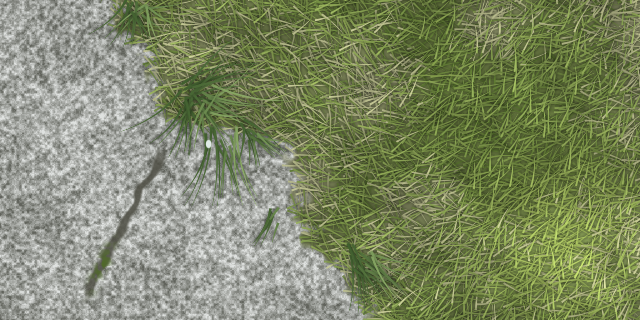
A Shadertoy shader for this texture:

```glsl
// Weathered concrete slab with a mossy crack, overgrown by a ragged lawn.
const vec3 STONE_DARK = vec3(0.38, 0.39, 0.36);
const vec3 STONE_LIGHT = vec3(0.83, 0.84, 0.83);
const vec3 SOIL = vec3(0.36, 0.42, 0.22);
const vec3 GRASS_DARK = vec3(0.31, 0.41, 0.16);
const vec3 GRASS_MID = vec3(0.53, 0.62, 0.33);
const vec3 GRASS_SUN = vec3(0.70, 0.79, 0.39);
const vec3 STRAW = vec3(0.75, 0.74, 0.59);
const vec3 TUFT_DARK = vec3(0.25, 0.37, 0.18);
const vec3 TUFT_LIGHT = vec3(0.53, 0.65, 0.39);
const int LAYERS = 13;
const float CELL = 0.06;         // spacing of lawn blades
const float BLADE_WIDTH = 0.0054;
const float CRACK_SLOPE = 0.52;
// Dry patches: centre and radius
const vec3 DRY[8] = vec3[8](
    vec3(0.58, 0.87, 0.13), vec3(0.82, 0.67, 0.12), vec3(1.18, 0.72, 0.14),
    vec3(1.54, 0.92, 0.11), vec3(1.36, 0.40, 0.12), vec3(1.90, 0.93, 0.12),
    vec3(0.95, 0.45, 0.10), vec3(1.20, 0.25, 0.10));

float hash(vec2 p) {
    return fract(sin(dot(p, vec2(127.1, 311.7))) * 43758.5);
}

float noise(vec2 p) {
    vec2 i = floor(p), f = fract(p);
    f = f * f * (3.0 - 2.0 * f);
    return mix(mix(hash(i), hash(i + vec2(1, 0)), f.x),
               mix(hash(i + vec2(0, 1)), hash(i + vec2(1, 1)), f.x), f.y);
}

float glow(vec2 p, vec2 centre, vec2 radius) {
    vec2 q = (p - centre) / radius;
    return exp(-dot(q, q));
}

mat2 turn(float a) {
    return mat2(cos(a), -sin(a), sin(a), cos(a));
}

// Left border of the lawn at height y
float lawnEdge(float y) {
    return 0.34 + 0.16 * smoothstep(1.0, 0.75, y) + 0.43 * smoothstep(0.66, 0.53, y)
         + 0.23 * smoothstep(0.36, -0.02, y) + 0.012 * sin(y * 47.0);
}

// Tapered, bent blade along +x: x = cover, y = soft shadow
vec2 blade(vec2 q, float len, float bend, float width) {
    float aa = 0.6 / iResolution.y;
    float u = q.x / len;
    float d = abs(q.y - bend * len * u * u) - width * (1.0 - 0.9 * u) * 0.6;
    float span = smoothstep(0.0, 0.04, u) * smoothstep(1.0, 0.96, u);
    return span * vec2(smoothstep(aa, -aa, d), smoothstep(width * 2.0, 0.0, d));
}

vec3 concrete(vec2 p) {
    float tone = 0.57 + 0.75 * (noise(p * 125.0) - 0.5) + 0.5 * (noise(p * 70.0 + 9.0) - 0.5)
               + 0.2 * (noise(p * 24.0) - 0.5) + 0.25 * (noise(p * 6.0) - 0.5)
               + 0.3 * (hash(floor(p * 256.0)) - 0.5);
    vec3 col = mix(STONE_DARK, STONE_LIGHT, clamp(tone, 0.0, 1.1));
    // Crack, mossy toward its lower end
    float wobble = 0.022 * (noise(vec2(p.y * 22.0, 3.0)) - 0.5);
    float d = abs(p.x - 0.27 - CRACK_SLOPE * (p.y - 0.075) - wobble) * 0.88;
    float along = smoothstep(0.03, 0.12, p.y) * smoothstep(0.55, 0.49, p.y);
    float width = 0.010 + 0.014 * noise(p * 30.0);
    col = mix(col, vec3(0.30, 0.30, 0.26), 0.85 * along * smoothstep(width, width * 0.35, d));
    float moss = glow(p, vec2(0.325, 0.16), vec2(0.045, 0.08)) * smoothstep(0.035, 0.0, d);
    return mix(col, GRASS_DARK, moss * smoothstep(0.3, 0.6, noise(p * 80.0)));
}

vec3 lawn(vec3 col, vec2 p) {
    float inside = p.x - lawnEdge(p.y);
    if (inside < -0.14) return col;
    float dry = 0.14 + 0.3 * glow(vec2(inside, 0), vec2(0), vec2(0.09, 1));
    for (int i = 0; i < 8; i++) dry += 0.45 * glow(p, DRY[i].xy, DRY[i].zz);
    dry += 0.3 * smoothstep(1.88, 2.0, p.x) + 0.4 * (noise(p * 8.0) - 0.5);
    float lush = glow(p, vec2(1.58, 0.56), vec2(0.28, 0.2)) + glow(p, vec2(1.36, 0.87), vec2(0.13, 0.2));
    dry -= 0.35 * lush;
    float sun = glow(p, vec2(1.80, 0.22), vec2(0.25, 0.24));
    float ragged = inside + 0.09 * (noise(p * 35.0) - 0.5);
    vec3 ground = mix(SOIL, STRAW * 0.72, clamp(dry, 0.0, 0.8));
    ground = mix(ground, GRASS_MID, 0.6 * sun);
    col = mix(col, ground, smoothstep(-0.015, 0.025, ragged));
    // Overlapping layers of scattered blades, dark to light
    for (int k = 0; k < LAYERS; k++) {
        float level = float(k) / float(LAYERS - 1);
        vec2 shifted = p + vec2(0.37, 0.23) * float(k);
        vec2 home = floor(shifted / CELL);
        for (int j = 0; j < 9; j++) {
            vec2 id = home + vec2(j % 3, j / 3) - 1.0;
            vec2 key = id + float(k) * 17.0;
            float r = hash(key), s = hash(key + 5.3), t = hash(key + 9.7);
            vec2 away = shifted - (id + vec2(r, s)) * CELL;
            vec2 root = p - away;
            if (root.x < lawnEdge(root.y)) continue;
            float heading = mix(-0.55, 0.5, smoothstep(1.1, 1.5, root.x)) + (t - 0.5) * 2.4;
            float len = mix(0.065, 0.11, s);
            vec2 q = turn(heading) * away + vec2(len * 0.5, 0.0);
            vec2 m = blade(q, len, (r - 0.5) * 0.5, BLADE_WIDTH);
            vec3 tint = mix(GRASS_DARK, GRASS_MID, clamp(level * 0.6 + r * 0.7 - 0.3 * lush, 0.0, 1.0));
            tint = mix(tint, GRASS_SUN, clamp(0.65 * sun + 0.35 * level * s, 0.0, 1.0));
            tint = mix(tint, STRAW, step(fract(r * 7.0 + t), dry) * 0.8);
            col *= 1.0 - 0.09 * m.y;
            col = mix(col, tint * (0.86 + 0.28 * t), m.x * 0.92);
        }
    }
    // Broad light and shade across the turf
    float patches = 1.0 + 0.22 * (noise(p * 11.0 + 4.0) - 0.5) + 0.08 * sun;
    return col * mix(1.0, patches, smoothstep(-0.02, 0.05, inside));
}

// Long blades fanning out from one crown
vec3 tuft(vec3 col, vec2 p, vec2 crown, float heading, float spread, float reach, int count) {
    if (distance(p, crown) > reach * 1.3 + 0.06) return col;
    for (int i = 0; i < count; i++) {
        vec2 key = crown * 31.0 + float(i) * 1.7;
        float r = hash(key), s = hash(key + 3.1), t = hash(key + 7.9);
        vec2 root = crown + (vec2(s, t) - 0.5) * reach * 0.4;
        vec2 q = turn(heading + (r - 0.5) * spread) * (p - root);
        vec2 m = blade(q, reach * mix(0.45, 1.0, t), (s - 0.6) * 0.7, BLADE_WIDTH * 1.3);
        col *= 1.0 - 0.1 * m.y;
        col = mix(col, mix(TUFT_DARK, TUFT_LIGHT, s * s + 0.25 * q.x / reach), m.x);
    }
    return col;
}

void mainImage(out vec4 fragColor, in vec2 fragCoord) {
    vec2 p = fragCoord / iResolution.y;
    vec3 col = lawn(concrete(p), p);
    col = tuft(col, p, vec2(0.43, 0.98), -1.2, 3.2, 0.17, 18);
    col = tuft(col, p, vec2(0.61, 0.69), -0.6, 3.4, 0.25, 40);
    col = tuft(col, p, vec2(0.69, 0.56), -1.35, 1.1, 0.26, 14);
    col = tuft(col, p, vec2(0.78, 0.60), -0.9, 1.3, 0.18, 14);
    col = tuft(col, p, vec2(0.86, 0.33), -1.9, 0.9, 0.14, 6);
    col = tuft(col, p, vec2(1.12, 0.20), -0.85, 1.1, 0.23, 24);
    // Pale fleck resting in the main tuft
    col = mix(col, vec3(0.88, 0.92, 0.90), smoothstep(0.013, 0.008, length((p - vec2(0.652, 0.55)) * vec2(1.2, 0.8))));
    fragColor = vec4(clamp(col, 0.0, 1.0), 1.0);
}
```
